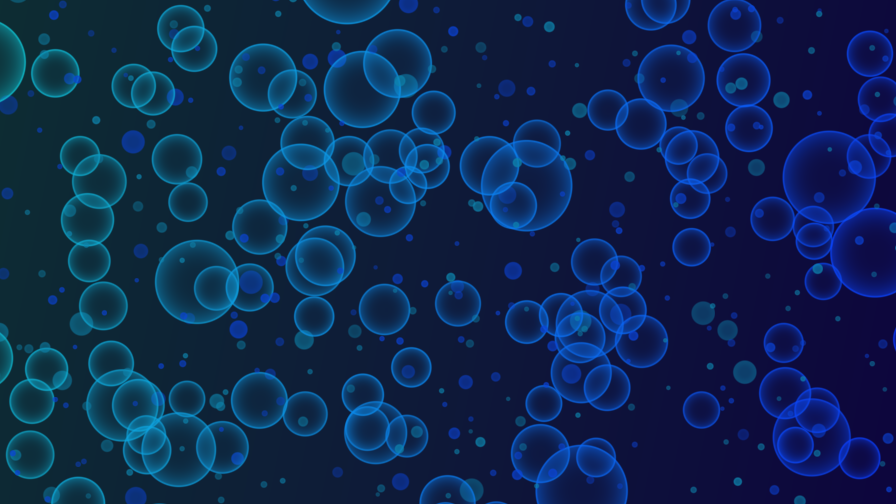
Reproduce this background procedurally as a WebGL 2 fragment shader.

```glsl
#version 300 es
precision highp float;
// Glowing translucent bubbles and small specks over a dark teal-to-indigo gradient.

uniform vec2 u_resolution;
out vec4 fragColor;

const int BUBBLE_COUNT = 114;
const float GROUP_SIZE = 3.0;
const float GROUP_SPREAD = 0.26;

// Four random values in 0..1 from a 2D key.
vec4 hash4(vec2 key) {
    vec4 q = fract(key.xyxy * vec4(0.1031, 0.1030, 0.0973, 0.1099));
    q += dot(q, q.wzxy + 33.33);
    return fract((q.xxyz + q.yzzw) * q.zywx);
}

// Blend three colours along t in 0..1.
vec3 ramp(vec3 left, vec3 middle, vec3 right, float t) {
    return t < 0.5 ? mix(left, middle, t * 2.0) : mix(middle, right, t * 2.0 - 1.0);
}

vec3 backgroundColor(float t) {
    return ramp(vec3(0.05, 0.175, 0.20), vec3(0.055, 0.10, 0.22), vec3(0.05, 0.02, 0.24), t);
}

vec3 bubbleColor(float t) {
    return ramp(vec3(0.06, 0.76, 0.82), vec3(0.04, 0.52, 0.94), vec3(0.04, 0.22, 1.0), t);
}

// Position along the slightly tilted colour gradient.
float gradientAt(vec2 p, float aspect) {
    return clamp(0.9 * p.x / aspect + 0.1 * (1.0 - p.y), 0.0, 1.0);
}

// One speck in some of the cells of a grid; each stays inside its own cell.
vec4 specks(vec2 p, float cellSize, float density, vec2 radii, float seed, float pixel) {
    vec2 cell = floor(p / cellSize);
    vec4 place = hash4(cell + seed);
    vec4 look = hash4(cell + seed + 71.7);
    float radius = mix(radii.x, radii.y, look.x * look.x);
    vec2 center = cell * cellSize + mix(vec2(radius), vec2(cellSize - radius), place.xy);
    float dist = length(p - center);
    float disc = smoothstep(radius + pixel, radius - pixel, dist);
    float shade = mix(0.8, 1.0, smoothstep(0.3, 1.0, dist / radius));
    vec3 color = mix(vec3(0.04, 0.26, 0.84), vec3(0.05, 0.52, 0.68), step(0.5, look.y));
    float opacity = mix(0.5, 0.95, look.z) * step(place.z, density);
    return vec4(color, disc * shade * opacity);
}

// Opacity of a hollow bubble: dark core, strong inner glow and a thin bright rim.
float bubble(vec2 p, vec2 center, float radius, float pixel) {
    float dist = length(p - center);
    float edge = dist - radius;
    float inside = smoothstep(pixel, -pixel, edge);
    float glow = 0.05 + 0.52 * pow(min(dist / radius, 1.0), 3.2);
    float rim = 0.30 * smoothstep(0.002 + pixel, 0.0, abs(edge + 0.0015));
    return inside * (glow + rim);
}

void main() {
    float pixel = 1.0 / u_resolution.y;
    float aspect = u_resolution.x * pixel;
    vec2 p = gl_FragCoord.xy * pixel;
    float t = gradientAt(p, aspect);
    vec3 color = backgroundColor(t);

    // Sparse larger specks lie behind the bubbles.
    vec4 coarse = specks(p + 0.037, 0.112, 0.5, vec2(0.010, 0.024), 47.0, pixel);
    color = mix(color, coarse.rgb, coarse.a * 0.75);

    // Bubbles: small groups scattered around an even sequence of spots.
    for (int i = 0; i < BUBBLE_COUNT; i++) {
        float n = float(i);
        float group = floor(n / GROUP_SIZE);
        vec4 rnd = hash4(vec2(n + 5.3, n * 1.7 + 19.1));
        vec2 spot = fract(group * vec2(0.75488, 0.56984) + 0.1);
        vec2 center = spot * vec2(aspect, 1.0) + (rnd.xy - 0.5) * GROUP_SPREAD;
        float radius = 0.036 + 0.024 * rnd.z + 0.042 * pow(rnd.z, 9.0);
        vec3 tint = bubbleColor(gradientAt(center, aspect));
        color = mix(color, tint, bubble(p, center, radius, pixel) * mix(0.85, 1.0, rnd.w));
    }

    // Fine specks float in front.
    vec4 fine = specks(p, 0.071, 0.5, vec2(0.005, 0.011), 13.0, pixel);
    vec4 dust = specks(p + 0.021, 0.094, 0.5, vec2(0.004, 0.009), 29.0, pixel);
    color = mix(color, fine.rgb, fine.a * 0.9);
    color = mix(color, dust.rgb, dust.a * 0.9);

    fragColor = vec4(color, 1.0);
}
```
